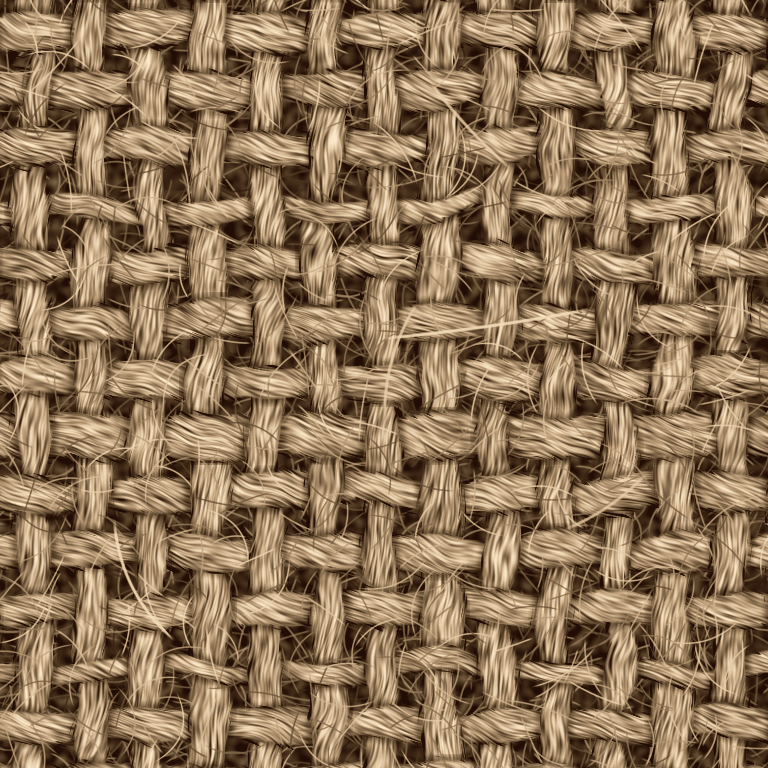
Write a WebGL 1 fragment shader that draws this texture.

```glsl
precision highp float;
// Coarse burlap: a plain weave of twisted, uneven jute yarns matted with loose hairs.
uniform vec2 u_resolution;

const float PI = 3.14159265;
const vec2 THREADS = vec2(13.2, 13.3);      // warp and weft yarns per canvas
const vec2 WEAVE_SHIFT = vec2(0.07, 0.245); // offset of the grid, in yarns
const float WEFT_HALF = 0.29;               // half widths, in yarn spacings
const float WARP_HALF = 0.27;
const float WEFT_TWIST = -0.36;             // slope of fibres along the yarn
const float WARP_TWIST = 0.13;
const float STRANDS = 13.0;                 // fibre strands per spacing
const float FUZZ = 0.5;                     // raggedness of yarn edges
const int HAIRS_PER_CELL = 5;
const vec3 PIT = vec3(0.13, 0.05, 0.02);
const vec3 SHADOW = vec3(0.27, 0.18, 0.10);
const vec3 UMBER = vec3(0.44, 0.35, 0.24);
const vec3 JUTE = vec3(0.60, 0.49, 0.36);
const vec3 STRAW = vec3(0.75, 0.63, 0.49);
const vec3 FLAX = vec3(0.89, 0.79, 0.65);
const vec3 GLINT = vec3(0.98, 0.91, 0.79);

vec2 hash2(vec2 p) {
  vec3 q = fract(p.xyx * vec3(0.1031, 0.1030, 0.0973));
  q += dot(q, q.yzx + 33.33);
  return fract((q.xx + q.yz) * q.zy);
}
float corner(vec2 cell, vec2 offset) {
  return dot(hash2(cell) * 2.0 - 1.0, offset);
}
// Gradient noise, roughly -0.7 to 0.7
float noise(vec2 p) {
  vec2 i = floor(p), f = fract(p), e = vec2(1.0, 0.0);
  vec2 u = f * f * f * (f * (f * 6.0 - 15.0) + 10.0);
  float low = mix(corner(i, f), corner(i + e, f - e), u.x);
  float high = mix(corner(i + e.yx, f - e.yx), corner(i + 1.0, f - 1.0), u.x);
  return 1.4 * mix(low, high, u.y);
}
// Periodic bump that singles out every n-th yarn
float everyNth(float id, float n, float first, float sharpness) {
  return pow(0.5 + 0.5 * cos(2.0 * PI * (id - first) / n), sharpness);
}

// p.x runs along the yarn, p.y across; returns tone, cover, rise, edge distance
vec4 yarn(vec2 p, float halfWidth, float twist, float face, float seed, float px) {
  float id = floor(p.y), lane = id * 7.37 + seed;
  float rise = face * cos(PI * (p.x - 0.5 - id));
  float swell = 1.0 + 0.4 * noise(vec2(p.x * 0.9 + 31.0, lane)) + 0.07 * rise;
  float radius = min(halfWidth * swell, 0.42);
  float wander = (0.5 - radius) * 0.9 * noise(vec2(p.x * 0.7, lane));
  float center = fract(p.y) - 0.5;
  float across = (center - wander) / radius;
  // Twisted strands, bent a little so that no two run alike
  float bend = 0.16 * noise(p * 1.1 + seed);
  float strand = STRANDS * (p.y - twist * p.x + bend);
  float grain = noise(vec2(p.x * 1.5 + lane, strand));
  float fine = noise(vec2(p.x * 3.0 - lane, strand * 1.8));
  float blotch = noise(vec2(p.x * 0.8 + lane, p.y * 1.5));
  float roundness = sqrt(max(1.0 - across * across, 0.0));
  float tone = 0.30 + 0.32 * roundness + 0.05 * rise + 0.06 * across;
  tone += 0.36 * grain + 0.46 * fine + 0.10 * blotch;
  float edge = (abs(across) - 1.0) * radius;
  float ragged = max(edge + FUZZ * radius * (0.5 * grain + 0.6 * fine), abs(center) - 0.46);
  float soft = 0.015 + px;
  return vec4(tone, 1.0 - smoothstep(-soft, soft, ragged), rise, edge);
}

// Curved hairs laid over a tone; p is in hair cells, light is mean and spread
float addHairs(float tone, vec2 p, float density, float width, vec2 light, float seed, float px) {
  for (int y = -1; y <= 1; y++) {
    for (int x = -1; x <= 1; x++) {
      vec2 cell = floor(p) + vec2(float(x), float(y));
      for (int k = 0; k < HAIRS_PER_CELL; k++) {
        vec2 key = cell + seed + 37.0 * float(k);
        vec2 shape = hash2(key + 11.3), look = hash2(key + 71.9);
        vec2 dir = vec2(cos(shape.x * 2.0 * PI), sin(shape.x * 2.0 * PI));
        vec2 d = p - cell - hash2(key);
        float along = dot(d, dir);
        float bow = (shape.y - 0.5) * 1.2 * along * along;
        float off = abs(dot(d, vec2(-dir.y, dir.x)) - bow);
        float reach = mix(0.35, 0.85, look.y);
        float cover = 1.0 - smoothstep(max(width - px, 0.0), width + px, off);
        cover *= 1.0 - smoothstep(reach * 0.7, reach, abs(along));
        cover *= step(look.x, density);
        tone = mix(tone, light.x + light.y * (fract(look.y * 7.0) - 0.5), 0.8 * cover);
      }
    }
  }
  return tone;
}

vec3 ramp(float t) {
  vec3 c = mix(PIT, SHADOW, clamp((t - 0.07) / 0.13, 0.0, 1.0));
  c = mix(c, UMBER, clamp((t - 0.20) / 0.16, 0.0, 1.0));
  c = mix(c, JUTE, clamp((t - 0.36) / 0.14, 0.0, 1.0));
  c = mix(c, STRAW, clamp((t - 0.50) / 0.14, 0.0, 1.0));
  c = mix(c, FLAX, clamp((t - 0.64) / 0.16, 0.0, 1.0));
  return mix(c, GLINT, clamp((t - 0.80) / 0.25, 0.0, 1.0));
}

void main() {
  vec2 g = gl_FragCoord.xy / u_resolution * THREADS - WEAVE_SHIFT;
  float px = THREADS.y / min(u_resolution.x, u_resolution.y);
  // Some weft yarns are thin, some bulky; some warps are broad
  float row = floor(g.y), col = floor(g.x);
  float weftHalf = WEFT_HALF - 0.11 * everyNth(row, 8.0, 1.0, 12.0)
    + 0.09 * everyNth(row, 8.0, 5.0, 12.0);
  float warpHalf = WARP_HALF + 0.05 * everyNth(col, 4.0, 3.0, 4.0);
  vec4 weft = yarn(g, weftHalf, WEFT_TWIST, 1.0, 3.1, px);
  vec4 warp = yarn(g.yx, warpHalf, WARP_TWIST, -1.0, 57.7, px);
  float weftOnTop = step(warp.z, weft.z);
  vec4 upper = mix(warp, weft, weftOnTop), lower = mix(weft, warp, weftOnTop);
  // Dark gaps full of fuzz, then the lower yarn in shade, then the upper yarn
  float tone = 0.15 + 0.25 * noise(g * 5.0);
  tone = addHairs(tone, g * 1.7, 0.9, 0.025, vec2(0.36, 0.5), 13.0, px * 1.7);
  float shade = mix(0.62, 1.0, smoothstep(0.0, 0.16, upper.w));
  tone = mix(tone, lower.x * shade, lower.y);
  tone = mix(tone, upper.x, upper.y);
  // Loose hairs matted on the surface, and a few long pale ones
  tone = addHairs(tone, g * 1.25, 0.5, 0.012, vec2(0.58, 0.6), 91.0, px * 1.25);
  tone = addHairs(tone, g * 0.4, 0.04, 0.010, vec2(0.88, 0.2), 171.0, px * 0.4);
  gl_FragColor = vec4(ramp(tone), 1.0);
}
```
